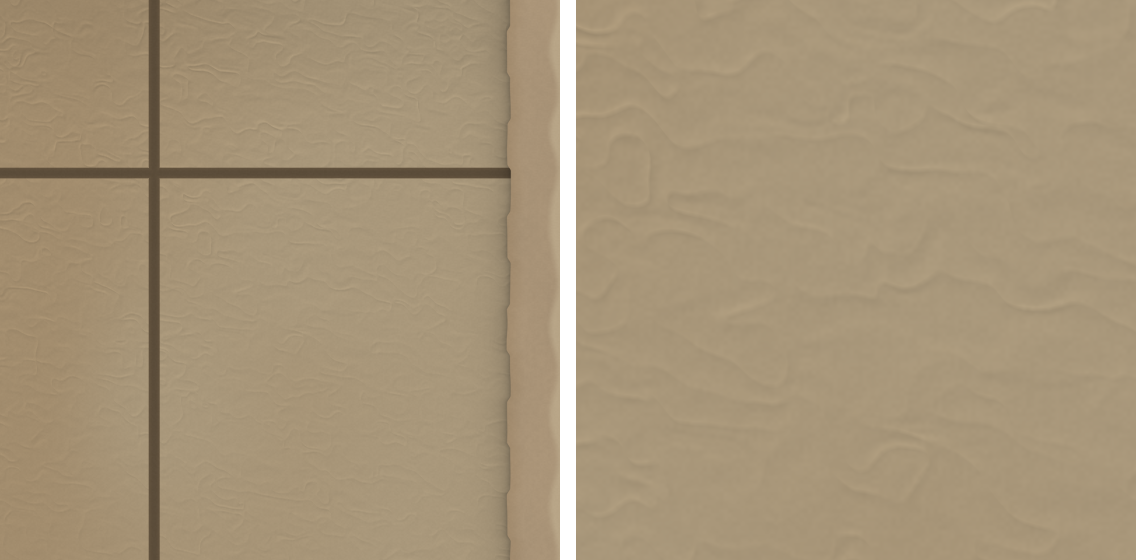
Left, the full canvas; right, a detail of the centre.
This texture is drawn by a Shadertoy shader. Its source:

```glsl
// Wrinkled tan wall panels divided by dark grooves, beside a scalloped trim strip.

float hash(vec2 p) {
    return fract(sin(dot(p, vec2(127.1, 311.7))) * 43758.5453);
}

float noise(vec2 p) {
    vec2 i = floor(p), f = fract(p);
    f = f * f * (3.0 - 2.0 * f);
    return mix(mix(hash(i), hash(i + vec2(1, 0)), f.x),
               mix(hash(i + vec2(0, 1)), hash(i + vec2(1, 1)), f.x), f.y);
}

// Height of the plaster: slanted creases over a finer grain
float wrinkles(vec2 p) {
    vec2 q = vec2(p.x * 24.0, (p.y + 0.3 * p.x) * 52.0);
    q += 1.8 * vec2(noise(p * 38.0), noise(p * 38.0 + 17.0));
    float crease = 1.0 - abs(2.0 * noise(q) - 1.0);
    return crease * crease + 0.5 * noise(q * 2.1 + 9.0) + 0.2 * noise(p * 190.0);
}

// Coverage of a groove of the given half width at distance d from its centre
float groove(float d, float halfWidth, float soft) {
    return 1.0 - smoothstep(halfWidth - soft, halfWidth + soft, abs(d));
}

void mainImage(out vec4 fragColor, in vec2 fragCoord) {
    vec2 uv = fragCoord / iResolution.xy;
    float soft = max(0.0015, 0.75 / iResolution.y);

    // Wall tone drifts from warm on the left to paler on the right
    float drift = 0.65 * uv.x + 0.3 * (1.0 - uv.y) + 0.5 * (noise(uv * 3.5 + 4.0) - 0.5);
    vec3 wall = mix(vec3(0.635, 0.550, 0.428), vec3(0.663, 0.595, 0.482),
                    smoothstep(0.05, 0.65, drift));
    wall *= 1.0 - 0.04 * smoothstep(0.75, 1.0, uv.y);

    // Relief lit from the upper left, stronger near the top left
    float relief = wrinkles(uv) - wrinkles(uv + vec2(-0.0015, 0.003));
    float strength = mix(0.045, 0.085, smoothstep(0.3, 1.1, uv.y + 0.3 - 0.45 * uv.x));
    wall *= 1.0 + strength * clamp(relief, -0.8, 0.8);

    // Grooves between panels, slightly darker at the core
    vec2 d = uv - vec2(0.2754, 0.691);
    float lines = max(groove(d.x, 0.0098, soft), groove(d.y, 0.0095, soft));
    float core = max(groove(d.x, 0.006, 0.004), groove(d.y, 0.006, 0.004));
    vec3 grooveColor = mix(vec3(0.385, 0.322, 0.242), vec3(0.355, 0.298, 0.225), core);
    vec3 color = mix(wall, grooveColor, lines);

    // Trim boundary steps in and out, with small irregularities
    float phase = abs(fract((0.948 - uv.y) / 0.1654 - 0.245) - 0.5);
    float edge = 0.9055 + 0.006 * smoothstep(0.29, 0.21, phase)
               + 0.002 * (noise(vec2(uv.y * 26.0, 3.0)) - 0.5);

    // Shadow that the trim casts on the wall
    float gap = max(edge - uv.x, 0.0);
    color *= 1.0 - 0.16 * exp(-gap / 0.025) - 0.13 * exp(-gap / 0.005);

    // Trim body, with a pale broken rim at the far right
    vec3 trim = mix(vec3(0.635, 0.545, 0.430), vec3(0.660, 0.575, 0.465),
                    smoothstep(0.0, 0.03, uv.x - edge));
    trim *= 1.0 + 0.035 * (noise(uv * vec2(12.0, 7.0)) - 0.5)
                + 0.02 * (noise(uv * 150.0) - 0.5);
    float rim = 0.989 + 0.007 * sin(uv.y * 38.0 + 2.0 * noise(vec2(uv.y * 6.0, 8.0)));
    trim = mix(trim, vec3(0.74, 0.67, 0.55), 0.75 * smoothstep(rim - 0.008, rim + 0.008, uv.x));
    color = mix(color, trim, smoothstep(edge - soft, edge + soft, uv.x));

    // Fine grain
    color += 0.012 * (noise(uv * 400.0) - 0.5);
    fragColor = vec4(color, 1.0);
}
```
